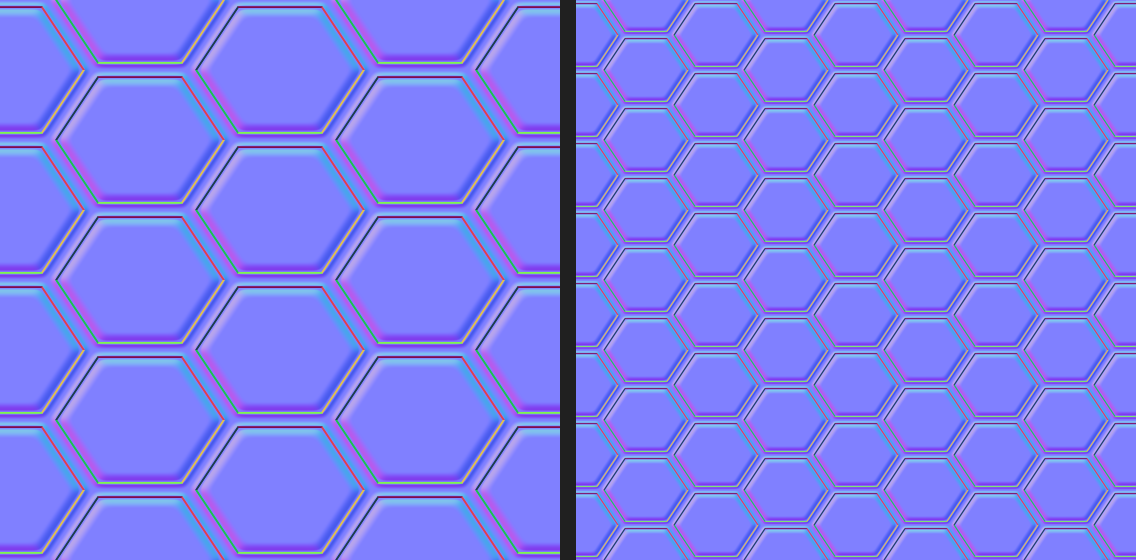
Left, the tile; right, the same tile 2 across and 2 down.
Write a three.js fragment shader that draws this texture map.

```glsl
#define REPEATS vec2(2.0, 4.0)
#define LINE_AT 0.898
#define LINE_HALF 0.012
#define LINE_SOFT 0.007
#define LINE_TILT vec2(0.92, -0.40)
#define BEVEL_START 0.73
#define BEVEL_PEAK 0.852
#define BEVEL_SLOPE 0.62
#define GROOVE_PEAK 0.940
#define GROOVE_SLOPE 0.68
#define CORNER_SHARPNESS 36.0

varying vec2 vUv;

// Scaled distances to the three edges nearest a folded point; 1 on the cell border
vec3 edgeDistances(vec2 p) {
  p = abs(p);
  return vec3(2.0 * p.y, 3.0 * p.x + p.y, 3.0 * p.x - p.y);
}

float hexDistance(vec2 p) {
  vec3 e = edgeDistances(p);
  return max(e.x, e.y);
}

// Offset from the nearest centre of two interleaved lattices
vec2 nearestCell(vec2 q) {
  vec2 a = fract(q + vec2(0.5, 0.0)) - 0.5;
  vec2 b = fract(q + vec2(0.0, 0.5)) - 0.5;
  return hexDistance(a) < hexDistance(b) ? a : b;
}

// Weighted sum of the outward directions of the three edges
vec2 outward(vec3 w) {
  return vec2(0.832 * (w.y + w.z), w.x + 0.555 * (w.y - w.z));
}

// Slope across the raised bevel and the groove between cells
float slopeProfile(float d) {
  float bevel = smoothstep(BEVEL_START, BEVEL_PEAK, d)
              * (1.0 - 0.85 * smoothstep(BEVEL_PEAK, LINE_AT - 0.018, d));
  bevel *= 1.0 - step(LINE_AT, d);
  float groove = smoothstep(LINE_AT + 0.012, GROOVE_PEAK, d)
               * (1.0 - smoothstep(GROOVE_PEAK - 0.01, 1.0, d));
  return BEVEL_SLOPE * bevel + GROOVE_SLOPE * groove;
}

void main() {
  vec2 p = nearestCell(vUv * REPEATS);
  vec2 side = sign(p) * vec2(-1.0, 1.0);
  vec3 e = edgeDistances(p);
  float d = max(e.x, e.y);

  // Soft corners for the bevel and groove
  vec3 w = exp(CORNER_SHARPNESS * (e - d));
  float total = w.x + w.y + w.z;
  float softD = d + log(total) / CORNER_SHARPNESS;
  vec2 softDir = side * outward(w / total);
  vec3 normal = normalize(vec3(softDir * slopeProfile(softD), 1.0));

  // Sharp mitred outline facing the opposite way
  float top = smoothstep(-0.012, 0.012, e.x - e.y);
  vec2 lineDir = side * outward(vec3(top, 1.0 - top, 0.0));
  vec3 lineNormal = vec3(-lineDir * LINE_TILT.x, LINE_TILT.y);
  float line = 1.0 - smoothstep(LINE_HALF - LINE_SOFT, LINE_HALF + LINE_SOFT,
                                abs(d - LINE_AT));

  normal = mix(normal, lineNormal, line);
  gl_FragColor = vec4(normal * 0.5 + 0.5, 1.0);
}
```
